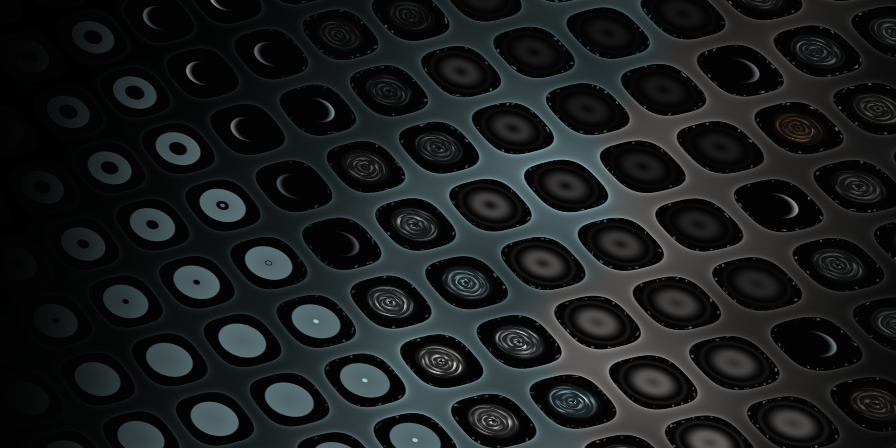
Write a Shadertoy shader that draws this pattern.

```glsl
// Skewed grid of dark rounded wells with disks, crescents and rings under a teal glow.

const vec2  GRID_ORIGIN = vec2(1.094, 0.542);   // canvas heights
const vec2  STEP_U = vec2(0.168, 0.043);
const vec2  STEP_V = vec2(0.1164, -0.1293);
const vec2  CELL_OFFSET = vec2(3.0, 1.0);
const float WELL_SIZE = 0.405;
const float WELL_POWER = 3.0;
const float DISK_SIZE = 0.275;
const float CRESCENT_SIZE = 0.20;
const float RING_FREQ = 95.0;
const float RIM_WIDTH = 0.028;
const vec3  TEAL = vec3(0.80, 1.0, 1.04);
const vec3  GRAY = vec3(1.0, 0.97, 0.95);
const vec3  BROWN = vec3(1.0, 0.72, 0.58);
const vec3  BLACK = vec3(0.012, 0.013, 0.014);

vec2 hash2(vec2 p) {
    vec3 q = fract(p.xyx * vec3(0.1031, 0.1030, 0.0973));
    q += dot(q, q.yzx + 33.33);
    return fract((q.xx + q.yz) * q.zy);
}

float gradDot(vec2 cell, vec2 corner, vec2 f) {
    return dot(hash2(cell + corner) * 2.0 - 1.0, f - corner);
}

float gradientNoise(vec2 p) {
    vec2 c = floor(p), f = fract(p);
    vec2 w = f * f * f * (f * (f * 6.0 - 15.0) + 10.0);
    float lo = mix(gradDot(c, vec2(0, 0), f), gradDot(c, vec2(1, 0), f), w.x);
    float hi = mix(gradDot(c, vec2(0, 1), f), gradDot(c, vec2(1, 1), f), w.x);
    return mix(lo, hi, w.y);
}

// Inverts the gently expanding lattice by fixed-point iteration.
vec2 toLattice(vec2 p) {
    mat2 inv = inverse(mat2(STEP_U, STEP_V));
    vec2 g = vec2(0.0);
    for (int k = 0; k < 7; k++) {
        vec2 bend = vec2(0.00105 * g.x * g.x + 0.00404 * g.x * g.y + 0.00158 * g.y * g.y,
                         -0.00083 * g.y * g.y);
        g = inv * (p - GRID_ORIGIN - bend);
    }
    return g;
}

float inside(float d, float aa) { return 1.0 - smoothstep(-aa, aa, d); }

float bell(float x, float width) { x /= width; return exp(-x * x); }

// Flat disk with a hole that shrinks down the grid and a bright pip.
float diskLight(float r, vec2 cell, vec2 p, float aa) {
    float hole = clamp(0.075 - 0.035 * cell.y, 0.0, 0.12);
    float body = inside(r - DISK_SIZE, aa) * (0.85 + 0.5 * r);
    body *= mix(1.0, smoothstep(hole - aa, hole + aa, r), step(0.01, hole));
    float pip = inside(r - 0.03, aa) * step(-0.5, cell.x) * step(-0.5, cell.y);
    float fade = smoothstep(0.0, 0.55, p.x) * mix(1.0, 0.7, smoothstep(0.6, 1.0, p.y));
    return (0.43 * body + 0.4 * pip) * fade;
}

float crescentLight(vec2 q, float facing, float aa) {
    vec2 shift = facing * vec2(0.07, 0.03);
    float moon = inside(length(q) - CRESCENT_SIZE, aa);
    return 0.6 * moon * smoothstep(-aa, 0.07, length(q + shift) - CRESCENT_SIZE);
}

// Concentric rings broken into arcs.
float swirlLight(vec2 q, float r, vec2 cell) {
    vec2 dir = q / max(r, 0.001);
    float arcs = gradientNoise(dir * 1.3 + vec2(r * 30.0, 0.0) + cell * 17.3);
    float rings = 0.5 + 0.5 * sin(r * RING_FREQ + 4.0 * arcs + 6.0 * hash2(cell).x);
    float envelope = smoothstep(0.30, 0.20, r) * smoothstep(0.0, 0.03, r);
    return envelope * (0.12 + 0.7 * rings * smoothstep(-0.3, 0.45, arcs));
}

float softLight(float r, vec2 cell, float height) {
    float amp = mix(0.32, 0.12, smoothstep(3.0, 5.5, cell.x)) * mix(1.15, 0.55, height);
    float hole = mix(0.8, 0.3, smoothstep(1.0, 3.5, cell.y)) * bell(r, 0.075);
    float body = smoothstep(0.29, 0.13, r) * (1.0 - hole);
    return amp * (body + 0.25 * bell(r - 0.325, 0.025));
}

void mainImage(out vec4 fragColor, in vec2 fragCoord) {
    vec2 p = fragCoord / iResolution.y;
    float aa = 5.0 / iResolution.y;
    vec2 g = toLattice(p);
    vec2 id = floor(g + 0.5);
    vec2 q = g - id;
    vec2 cell = id + CELL_OFFSET;
    float r = length(q);
    vec2 rnd = hash2(cell + 40.0);

    // Diagonal light band on the web between wells
    float across = p.x - 1.28 - 0.25 * (p.y - 0.5);
    float glow = bell(across, across < 0.0 ? 0.60 : 0.55);
    glow *= 1.0 - 0.45 * smoothstep(0.55, 1.0, p.y);
    glow *= 1.0 + 0.6 * gradientNoise(p * 4.0);
    float warm = smoothstep(-0.02, 0.14, across + 0.25 * gradientNoise(p * 5.0 + 9.0));
    vec3 tint = mix(TEAL, GRAY, warm);

    vec2 a = pow(abs(q), vec2(WELL_POWER));
    float d = pow(a.x + a.y, 1.0 / WELL_POWER) - WELL_SIZE;
    float rim = exp(-max(d, 0.0) / RIM_WIDTH);
    vec3 web = tint * (glow * (0.34 + 0.20 * rim) + 0.07 * rim * smoothstep(0.0, 0.5, p.x));

    // Well contents change in zones along the grid
    float zone = cell.x + 0.5 * cell.y;
    vec3 well = BLACK;
    if (cell.x < 0.5) {
        well += TEAL * diskLight(r, cell, p, aa);
    } else if (cell.x > 2.5 && zone > 3.25 && zone < 6.75) {
        well += GRAY * softLight(r, cell, p.y);
    } else if (zone > 7.25 || 2.0 * cell.x + cell.y > 3.5 && zone < 6.75) {
        float power = zone > 7.25 ? 0.45 : mix(0.2, 1.0, smoothstep(-2.0, 3.0, cell.y));
        vec3 hue = zone > 7.25 ? mix(BROWN, TEAL, rnd.x) : mix(GRAY, TEAL, rnd.x);
        well += hue * power * swirlLight(q, r, cell);
    } else {
        float facing = zone < 1.2 ? -1.0 : 1.0;
        well += mix(GRAY, TEAL, rnd.y) * mix(0.5, 1.0, rnd.x) * crescentLight(q, facing, aa);
    }

    // Fine sparkle just inside the rims
    float grit = smoothstep(0.12, 0.4, gradientNoise(p * 110.0));
    well += tint * 0.35 * grit * bell(d + 0.025, 0.018) * smoothstep(0.5, 0.9, p.x);

    fragColor = vec4(mix(web, well, inside(d, aa * 0.8)), 1.0);
}
```
